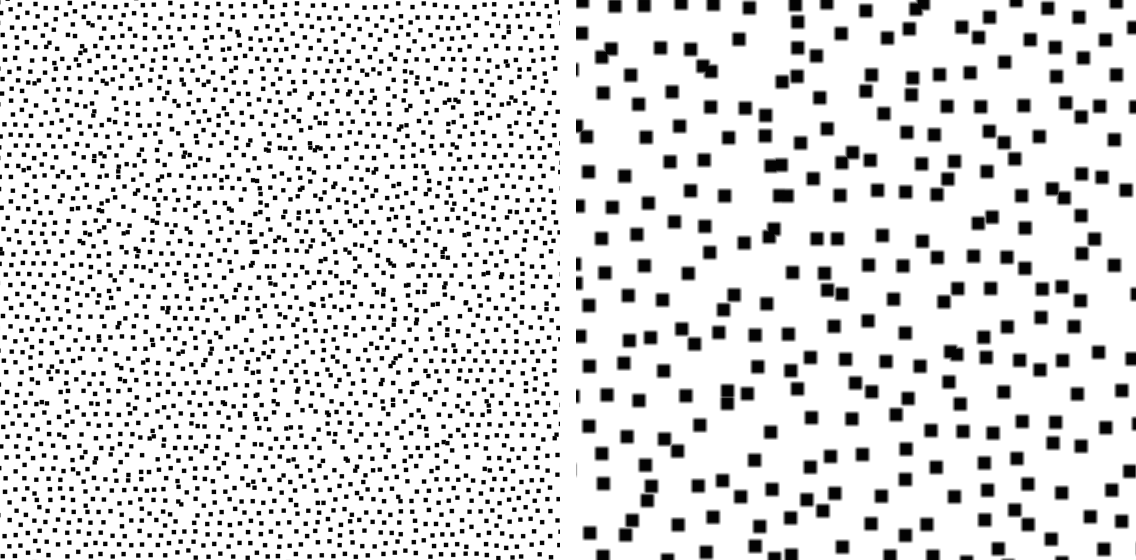
Left: the whole. Right: its middle third, enlarged.
Reproduce this pattern procedurally as a WebGL 2 fragment shader.

```glsl
#version 300 es
precision highp float;
precision highp int;

uniform vec2 u_resolution;
out vec4 fragColor;

const vec3 PAPER = vec3(1.0);
const vec3 INK = vec3(0.01);
const vec2 GRID = vec2(46.0, 52.0);   // columns and rows of dots
const float DOT_SIZE = 0.0078;        // side of a square dot
const float EDGE_WIDTH = 0.0021;      // softness of the dot outline
const float JITTER = 0.85;            // initial scatter inside a cell
const float REACH = 1.02;             // range of repulsion, in columns
const float REPULSION = 0.34;
const float STRAY_CENTER = 0.26;      // share of displaced dots
const float STRAY_BORDER = 0.03;
const vec2 STRAY_LENGTH = vec2(0.35, 0.68);
const float MAX_OFFSET = 1.25;        // farthest a dot leaves its cell centre
const float TAU = 6.2831853;

const int RADIUS = 3;
const int SIDE = 2 * RADIUS + 1;
const int COUNT = SIDE * SIDE;
const vec2 CELL = vec2(1.0, GRID.x / GRID.y);

// Integer hash giving three values in 0..1
vec3 hash3(ivec2 cell, int seed) {
    uvec3 v = uvec3(ivec3(cell + 1000, seed)) * 1664525u + 1013904223u;
    v.x += v.y * v.z;
    v.y += v.z * v.x;
    v.z += v.x * v.y;
    v ^= v >> 16u;
    v.x += v.y * v.z;
    v.y += v.z * v.x;
    v.z += v.x * v.y;
    return vec3(v >> 8u) / 16777216.0;
}

vec2 cellCenter(ivec2 cell) {
    return (vec2(cell) + 0.5) * CELL;
}

// Staggered lattice point with random scatter
vec2 scatteredPoint(ivec2 cell) {
    float stagger = (cell.y & 1) == 0 ? -0.25 : 0.25;
    vec2 jitter = (hash3(cell, 1).xy - 0.5) * JITTER;
    return cellCenter(cell) + (vec2(stagger, 0.0) + jitter) * CELL;
}

// Some dots stray towards their neighbours, mostly away from the border
vec2 strayOffset(ivec2 cell) {
    vec2 uv = (vec2(cell) + 0.5) / GRID;
    vec2 margin = min(uv, 1.0 - uv);
    float inner = smoothstep(0.02, 0.22, min(margin.x, margin.y));
    vec3 h = hash3(cell, 2);
    float strays = step(h.x, mix(STRAY_BORDER, STRAY_CENTER, inner));
    float angle = TAU * h.y;
    return strays * mix(STRAY_LENGTH.x, STRAY_LENGTH.y, h.z) * vec2(cos(angle), sin(angle));
}

float squareCoverage(vec2 offset, float size, float edge) {
    vec2 inside = clamp(0.5 + (0.5 * size - abs(offset)) / edge, 0.0, 1.0);
    return inside.x * inside.y;
}

void main() {
    vec2 uv = gl_FragCoord.xy / u_resolution.y;
    vec2 position = uv * GRID.x;
    ivec2 corner = ivec2(floor(uv * GRID)) - RADIUS;

    // Scatter the neighbourhood
    vec2 points[COUNT];
    for (int i = 0; i < COUNT; i++) {
        points[i] = scatteredPoint(corner + ivec2(i % SIDE, i / SIDE));
    }

    // Push close points apart, shrinking the window with each pass
    for (int pass = 1; pass < RADIUS; pass++) {
        vec2 relaxed[COUNT] = points;
        for (int y = pass; y < SIDE - pass; y++) {
            for (int x = pass; x < SIDE - pass; x++) {
                int self = y * SIDE + x;
                for (int n = 0; n < 9; n++) {
                    int other = self + (n / 3 - 1) * SIDE + n % 3 - 1;
                    vec2 apart = points[self] - points[other];
                    float gap = max(length(apart), 0.001);
                    relaxed[self] += apart / gap * max(REACH - gap, 0.0) * REPULSION;
                }
            }
        }
        points = relaxed;
    }

    // Draw the dots of the nearest cells
    float edge = max(EDGE_WIDTH, 1.0 / u_resolution.y) * GRID.x;
    float ink = 0.0;
    for (int n = 0; n < 9; n++) {
        ivec2 local = ivec2(n % 3, n / 3) + RADIUS - 1;
        ivec2 cell = corner + local;
        vec2 center = cellCenter(cell);
        vec2 dot_ = points[local.y * SIDE + local.x] + strayOffset(cell);
        dot_ = clamp(dot_, center - MAX_OFFSET * CELL, center + MAX_OFFSET * CELL);
        ink = max(ink, squareCoverage(position - dot_, DOT_SIZE * GRID.x, edge));
    }

    fragColor = vec4(mix(PAPER, INK, ink), 1.0);
}
```
